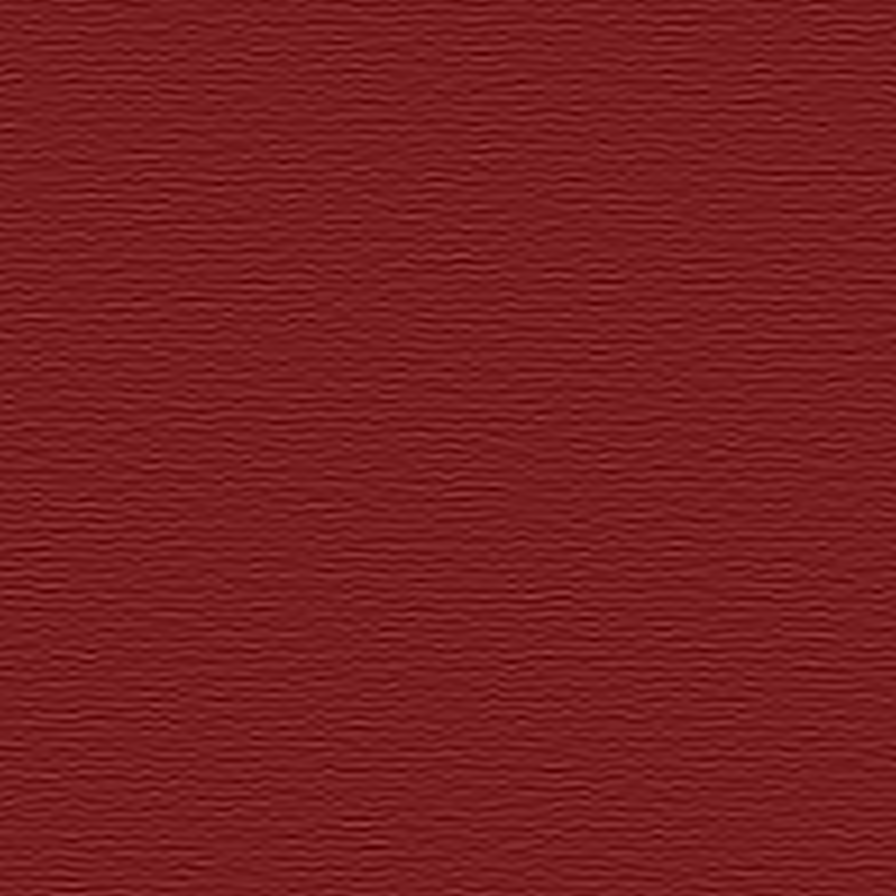
Write a Shadertoy shader that draws this texture.

```glsl
const vec3 BASE_RED = vec3(0.470, 0.120, 0.128);
const vec3 TONE_STEP = vec3(0.042, 0.042, 0.043);

const float TAU = 6.2831853;
const float RIB_COUNT = 90.0;
const float RIB_WOBBLE = 0.22;               // in rib widths
const vec2 WOBBLE_CELLS = vec2(60.0, 30.0);
const vec2 FADE_CELLS = vec2(24.0, 30.0);
const vec2 STREAK_CELLS = vec2(34.0, 150.0);
const vec2 GRAIN_CELLS = vec2(98.0, 165.0);
const float RELIEF_STEP = 0.0052;            // reach of the embossing
const float RIB_STRENGTH = 0.98;
const float STREAK_STRENGTH = 0.75;
const float GRAIN_STRENGTH = 1.25;

float hash(vec2 cell, float seed) {
    uvec2 q = uvec2(cell) * uvec2(1597u, 3812u) + uint(seed) * 7919u;
    uint n = (q.x * 2654435u) ^ (q.y * 40503u + 977u);
    n = (n ^ (n >> 15)) * 73244475u;
    n = (n ^ (n >> 13)) * 73244475u;
    n ^= n >> 16;
    return float(n & 65535u) / 65535.0;
}

// Value noise from -1 to 1 that repeats over the unit square
float tileNoise(vec2 uv, vec2 cells, float seed) {
    vec2 p = uv * cells;
    vec2 i = floor(p);
    vec2 f = fract(p);
    f = f * f * (3.0 - 2.0 * f);
    vec2 a = mod(i, cells);
    vec2 b = mod(i + 1.0, cells);
    float low = mix(hash(a, seed), hash(vec2(b.x, a.y), seed), f.x);
    float high = mix(hash(vec2(a.x, b.y), seed), hash(b, seed), f.x);
    return 2.0 * mix(low, high, f.y) - 1.0;
}

// Height of the loose fibres and the grain
float fibres(vec2 uv) {
    uv = fract(uv);
    return STREAK_STRENGTH * tileNoise(uv, STREAK_CELLS, 3.0)
         + GRAIN_STRENGTH * tileNoise(uv, GRAIN_CELLS, 4.0);
}

// Horizontal ribs that fade in places
float ribs(vec2 uv) {
    float fade = 0.9 + 0.6 * tileNoise(uv, FADE_CELLS, 2.0);
    return RIB_STRENGTH * fade * sin(TAU * RIB_COUNT * uv.y);
}

void mainImage(out vec4 fragColor, in vec2 fragCoord) {
    vec2 uv = fragCoord / iResolution.xy;

    // Bend the threads slightly
    float wobble = tileNoise(uv, WOBBLE_CELLS, 1.0);
    vec2 bent = uv + vec2(0.0, wobble * RIB_WOBBLE / RIB_COUNT);

    // Keep only the sharp vertical relief of the fibres, over the ribs
    vec2 rise = vec2(0.0, RELIEF_STEP);
    float relief = fibres(uv) - 0.5 * (fibres(uv + rise) + fibres(uv - rise));
    float tone = ribs(bent) + relief;

    fragColor = vec4(clamp(BASE_RED + TONE_STEP * tone, 0.0, 1.0), 1.0);
}
```
